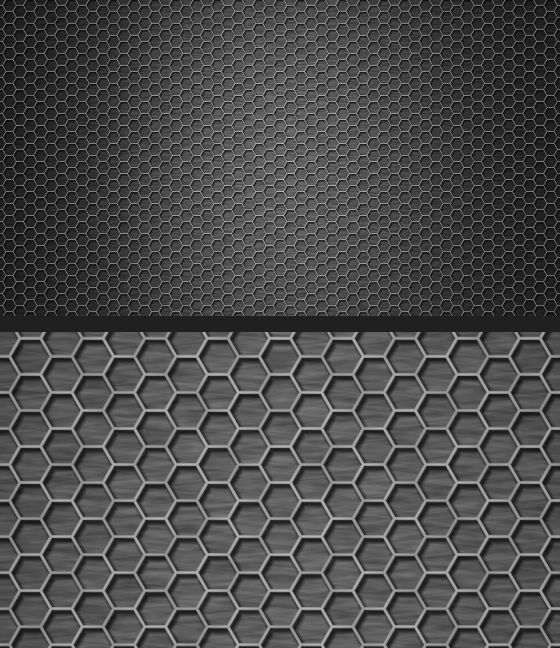
Top, the full canvas; bottom, a detail of the centre.
Reproduce this pattern procedurally as a WebGL 1 fragment shader.

```glsl
precision highp float;
// Brushed dark metal seen behind a fine wire mesh of flat-topped hexagons.
// A hexagonal distance field gives the wires and their offset shadows;
// layered sines brush the metal, and a soft central band of light shades it.

uniform vec2 u_resolution;

const float ROWS = 26.3;                         // hexagons down the canvas
const vec2 HEX_PERIOD = vec2(1.7320508, 1.0);    // two columns, one row
const vec2 MESH_CENTRE = vec2(0.0, 0.065);       // canvas heights from centre
const float WIRE_HALF_WIDTH = 0.046;             // in hexagon heights
const vec2 SHADOW_SHIFT = vec2(0.075, -0.095);

// Offset from the centre of the nearest hexagon.
vec2 hexLocal(vec2 p) {
  vec2 a = mod(p + 0.5 * HEX_PERIOD, HEX_PERIOD) - 0.5 * HEX_PERIOD;
  vec2 b = mod(p, HEX_PERIOD) - 0.5 * HEX_PERIOD;
  return dot(a, a) < dot(b, b) ? a : b;
}

// Distance from a point to the closest hexagon side.
float sideDistance(vec2 p) {
  vec2 q = abs(hexLocal(p));
  return 0.5 - max(q.y, dot(q, vec2(0.8660254, 0.5)));
}

// Coverage of a line of given half width and edge softness.
float lineMask(float dist, float halfWidth, float softness) {
  return 1.0 - smoothstep(halfWidth - softness, halfWidth + softness, dist);
}

// Long horizontal scratches, roughly -1 to 1.
float brushed(vec2 p) {
  float sum = 0.0;
  float weight = 0.5;
  vec2 frequency = vec2(23.0, 310.0);
  for (int i = 0; i < 5; i++) {
    float bend = 2.2 * sin(p.x * frequency.x + 1.7 * sin(p.y * frequency.y * 0.37));
    sum += weight * sin(p.y * frequency.y + bend + float(i) * 2.4);
    frequency *= vec2(1.63, 1.39);
    weight *= 0.82;
  }
  return sum * 0.7;
}

// Broad vertical band of light, strongest in the middle.
float centralLight(vec2 p, float aspect) {
  float across = 2.0 * p.x / aspect;
  float down = 2.0 * p.y;
  return exp(-2.5 * across * across) * (1.0 - 0.32 * down * down);
}

void main() {
  float aspect = u_resolution.x / u_resolution.y;
  vec2 p = gl_FragCoord.xy / u_resolution.y - 0.5 * vec2(aspect, 1.0);
  vec2 mesh = (p - MESH_CENTRE) * ROWS;
  float pixel = ROWS / u_resolution.y;
  float light = centralLight(p, aspect);

  // Metal plate with scratches
  float shade = (0.10 + 0.28 * light) * (1.0 + 0.20 * brushed(p));

  // Shadow cast down and to the right by the wires
  float shadow = lineMask(sideDistance(mesh - SHADOW_SHIFT), 0.075, 0.075 + 0.3 * pixel);
  shade *= 1.0 - 0.68 * shadow;

  // Wires with a rounded profile and slight wear
  float side = sideDistance(mesh);
  float wire = lineMask(side, WIRE_HALF_WIDTH, 0.55 * pixel);
  float rounded = 1.0 - 0.22 * smoothstep(0.0, WIRE_HALF_WIDTH, side);
  float wear = 1.0 + 0.07 * sin(p.x * 71.0 + 2.0 * sin(p.y * 53.0));
  shade = mix(shade, (0.43 + 0.23 * light) * rounded * wear, wire);

  gl_FragColor = vec4(vec3(clamp(shade, 0.0, 1.0)), 1.0);
}
```
